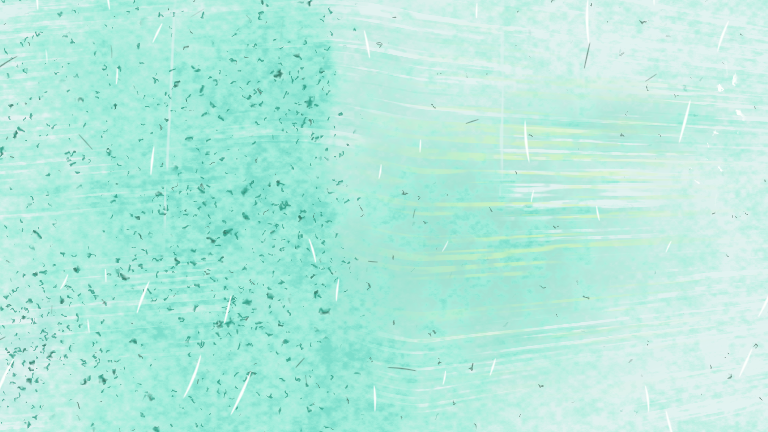
Reproduce this texture procedurally as a Shadertoy shader.

```glsl
// Weathered mint paint: a pale veil over green, swept by fine brush strokes.
// Layered noise sets the paint tone; hashed cells scatter tapered slivers
// that serve as teal specks, dark hairs and white chips.

const vec3 DEEP = vec3(0.49, 0.87, 0.80);
const vec3 MINT = vec3(0.63, 0.93, 0.86);
const vec3 PALE = vec3(0.74, 0.94, 0.89);
const vec3 FROST = vec3(0.86, 0.95, 0.935);
const vec3 SAGE = vec3(0.62, 0.87, 0.81);
const vec3 TEAL = vec3(0.14, 0.58, 0.49);
const vec3 BARK = vec3(0.22, 0.36, 0.31);
const vec3 LIME = vec3(0.84, 0.96, 0.74);
const vec3 CHIP = vec3(0.99, 1.0, 0.99);

vec2 hash2(vec2 p) {
  vec3 q = fract(p.xyx * vec3(0.1031, 0.1030, 0.0973));
  q += dot(q, q.yzx + 33.33);
  return fract((q.xx + q.yz) * q.zy);
}

float noise(vec2 p) {
  vec2 i = floor(p), f = fract(p);
  f = f * f * (3.0 - 2.0 * f);
  float low = mix(hash2(i).x, hash2(i + vec2(1, 0)).x, f.x);
  float high = mix(hash2(i + vec2(0, 1)).x, hash2(i + vec2(1, 1)).x, f.x);
  return mix(low, high, f.y);
}

float fbm(vec2 p) {
  float sum = 0.0, amp = 0.53;
  for (int k = 0; k < 4; k++) {
    sum += amp * noise(p);
    p = p * 2.1 + 17.3;
    amp *= 0.5;
  }
  return sum;
}

// Soft elliptical spot
float spot(vec2 p, vec2 centre, vec2 radius) {
  vec2 d = (p - centre) / radius;
  return exp(-dot(d, d));
}

// Tapered marks; shape = half width, half length, turn, spread
float slivers(vec2 p, float cell, float seed, float keep, vec4 shape, float blur) {
  vec2 home = floor(p / cell);
  float cover = 0.0;
  for (int k = 0; k < 9; k++) {
    vec2 id = home + vec2(k % 3 - 1, k / 3 - 1);
    vec2 place = hash2(id + seed), vary = hash2(id + seed + 71.0);
    float chance = hash2(id + seed + 143.0).x;
    vec2 d = p - (id + place) * cell;
    float angle = shape.z + (vary.x - 0.5) * shape.w;
    vec2 axis = vec2(sin(angle), cos(angle));
    float along = dot(d, axis);
    float len = shape.y * mix(0.25, 1.0, vary.y * vary.y);
    float across = dot(d, vec2(axis.y, -axis.x));
    across += 0.15 * (place.x - 0.5) * along * along / len;
    float taper = max(1.0 - abs(along) / len, 0.0);
    float width = shape.x * mix(0.45, 1.0, vary.y) * sqrt(taper);
    float mark = 1.0 - smoothstep(-blur, blur, abs(across) - width);
    mark *= smoothstep(0.0, 0.2, taper);
    cover = max(cover, mark * (1.0 - smoothstep(keep - 0.08, keep, chance)));
  }
  return cover;
}

// Worn straight scratch from a to b
float scratch(vec2 p, vec2 a, vec2 b, float width, float blur) {
  vec2 ab = b - a;
  float h = clamp(dot(p - a, ab) / dot(ab, ab), 0.0, 1.0);
  float line = 1.0 - smoothstep(-blur, blur, length(p - a - ab * h) - width);
  return line * smoothstep(0.2, 0.6, noise(p * vec2(90.0, 22.0)));
}

// Thin broken bristle lines running along x
float bristles(vec2 p, float lines) {
  float n = mix(noise(p * vec2(2.2, lines)), noise(p * vec2(9.0, lines * 1.7)), 0.35);
  float dry = smoothstep(0.2, 0.55, noise(p * vec2(45.0, lines * 1.3) + 9.0));
  return smoothstep(0.54, 0.7, n) * mix(0.35, 1.0, dry);
}

vec3 paint(float tone) {
  vec3 steps = clamp(tone * 3.0 - vec3(0, 1, 2), 0.0, 1.2);
  vec3 c = mix(DEEP, MINT, min(steps.x, 1.0));
  return mix(mix(c, PALE, min(steps.y, 1.0)), FROST, steps.z);
}

void mainImage(out vec4 fragColor, in vec2 fragCoord) {
  vec2 p = fragCoord / iResolution.y;
  float blur = max(1.0 / iResolution.y, 0.0018);
  float cloud = fbm(p * 5.0), wear = fbm(p * 17.0), grain = fbm(p * vec2(75, 95));

  // Tone: mint left, frosted right, a green window worn through
  float edge = p.x + 0.05 * (cloud - 0.5) + 0.03 * (wear - 0.5);
  float border = smoothstep(0.73, 0.79, edge);
  float upper = border * mix(0.72, 1.0, smoothstep(0.75, 1.2, p.x));
  float veil = mix(smoothstep(0.7, 1.55, edge), upper, smoothstep(0.2, 0.65, p.y));
  float left = 0.36 + 0.3 * smoothstep(0.3, 0.0, p.x) + 0.14 * smoothstep(0.75, 1.0, p.y);
  left += 0.3 * spot(p, vec2(0), vec2(0.35, 0.25)) - 0.1 * spot(p, vec2(0.66, 0.5), vec2(0.25, 0.4));
  float window = spot(p, vec2(1.1, 0.43), vec2(0.36, 0.26));
  window = max(window, 0.7 * spot(p, vec2(1.38, 0.7), vec2(0.27, 0.09)));
  float tone = mix(left, 0.98, veil) - 0.6 * window * veil;
  tone += 0.45 * (cloud + wear - 1.0) + 0.75 * (grain - 0.5);

  // Strokes fan in on the right, rise gently on the left
  float fan = 0.57 + (p.y - 0.57) / (1.0 - 0.33 * (p.x - 1.2));
  vec2 sweep = vec2(p.x, mix(p.y - 0.08 * p.x, fan, smoothstep(0.6, 1.0, p.x)));
  float patches = smoothstep(0.25, 0.65, noise(sweep * vec2(3, 9) + 5.0));
  float stroke = bristles(sweep, 115.0) * patches;
  float gap = bristles(sweep + 31.0, 95.0) * patches;
  tone += stroke * mix(0.36, 0.55, window) - gap * mix(0.17, 0.4, window);
  vec3 col = paint(tone);
  float sage = border * max(window, 0.5 * spot(p, vec2(0.9, 0.65), vec2(0.16, 0.35)));
  sage *= smoothstep(0.38, 0.6, mix(wear, grain, 0.4)) * (1.0 - stroke);
  col = mix(col, SAGE, 0.85 * sage);
  float lime = spot(p, vec2(1.24, 0.52), vec2(0.3, 0.27)) * bristles(sweep + 63.0, 85.0);
  col = mix(col, LIME, 0.8 * lime);
  float worn = scratch(p, vec2(0.405, 1.0), vec2(0.372, 0.3), 0.003, blur);
  worn = max(worn, scratch(p, vec2(1.163, 1.0), vec2(1.16, 0.55), 0.004, blur));
  col = mix(col, FROST, 0.75 * worn);

  // Teal specks, clustered on the left
  float crowd = 0.16 + 0.6 * spot(p, vec2(0.62, 0.72), vec2(0.17, 0.12));
  crowd += 0.6 * spot(p, vec2(0.6, 0.38), vec2(0.26, 0.18)) + 0.5 * spot(p, vec2(0.05, 0.22), vec2(0.2, 0.13));
  crowd *= smoothstep(0.86, 0.74, p.x) * (0.2 + 1.9 * noise(p * 13.0));
  vec2 ragged = p + 0.011 * (vec2(noise(p * 140.0), noise(p * 140.0 + 40.0)) - 0.5);
  float small = slivers(ragged, 0.02, 11.0, crowd + 0.03, vec4(0.0026, 0.009, 1, 3), blur * 1.2);
  float large = slivers(ragged, 0.036, 47.0, crowd * 0.7, vec4(0.005, 0.015, 1, 3), blur * 1.8);
  col = mix(col, DEEP, 0.4 * min(crowd, 1.0) * smoothstep(0.4, 0.65, wear));
  col = mix(col, TEAL, 0.8 * max(small, large));
  col = mix(col, BARK, 0.5 * large * smoothstep(0.5, 0.65, grain));

  // Dark hairs, then white chips on top
  float hair = slivers(p, 0.13, 83.0, 0.2, vec4(0.0012, 0.045, 0.5, 2.8), blur);
  hair = max(hair, slivers(ragged, 0.05, 97.0, 0.24, vec4(0.0015, 0.009, 0.8, 5), blur));
  col = mix(col, BARK, 0.7 * hair);
  float chips = slivers(p, 0.15, 129.0, 0.5, vec4(0.0034, 0.064, 0.1, 0.8), blur);
  float worst = 0.5 * spot(p, vec2(1.65, 0.68), vec2(0.06, 0.16));
  chips = max(chips, slivers(ragged, 0.04, 151.0, worst, vec4(0.005, 0.022, -0.4, 1.2), blur));
  fragColor = vec4(mix(col, CHIP, chips), 1.0);
}
```
